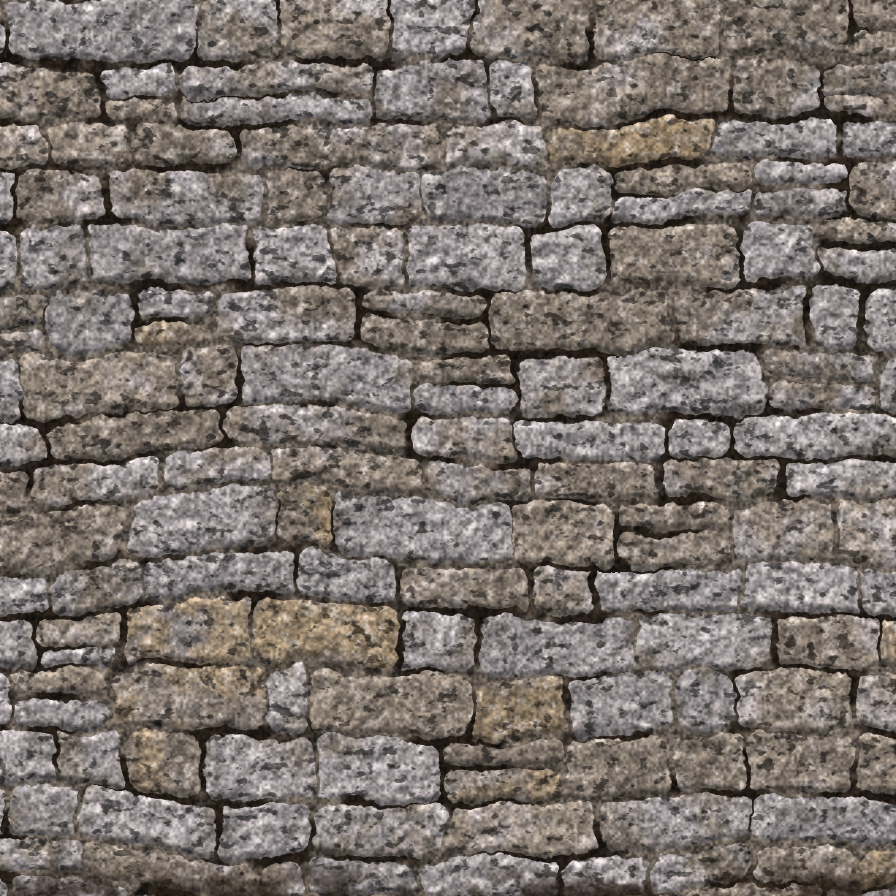
Give the GLSL for this texture, as a Shadertoy shader.

```glsl
// Weathered dry-stone wall: uneven courses of rough grey and brown blocks.
// Jittered joints divide rows into stones, a warped box distance shapes them,
// and layered noise adds gritty grain, pits, lichen and dark crevices.

const vec3 CREVICE = vec3(0.10, 0.075, 0.055);
const vec3 MORTAR  = vec3(0.41, 0.375, 0.34);
const vec3 GREY    = vec3(0.575, 0.55, 0.555);
const vec3 BROWN   = vec3(0.525, 0.48, 0.435);
const vec3 OCHRE   = vec3(0.53, 0.45, 0.34);
const vec3 RUST    = vec3(0.56, 0.42, 0.36);
const vec3 LICHEN  = vec3(0.73, 0.70, 0.68);

struct Stone {
    float dist;   // signed distance to the outline, negative inside
    float height; // distance above the lower edge
    float depth;  // distance below the upper edge
    vec2 id;
};

float hash(vec2 p) {
    vec3 q = fract(p.xyx * 0.1031);
    q += dot(q, q.yzx + 33.33);
    return fract((q.x + q.y) * q.z);
}

float noise(vec2 p) {
    vec2 i = floor(p), f = fract(p);
    f = f * f * (3.0 - 2.0 * f);
    float low = mix(hash(i), hash(i + vec2(1, 0)), f.x);
    float high = mix(hash(i + vec2(0, 1)), hash(i + vec2(1, 1)), f.x);
    return mix(low, high, f.y);
}

float fbm(vec2 p) {
    float sum = 0.0, amp = 0.533;
    for (int i = 0; i < 4; i++) {
        sum += amp * noise(p);
        p = mat2(1.6, 1.2, -1.2, 1.6) * p + 7.3;
        amp *= 0.5;
    }
    return sum;
}

// Position of the joint with index i along a jittered line
float joint(float i, float seed, float jitter) {
    return i + jitter * (hash(vec2(i, seed)) - 0.5);
}

float cellAt(float x, float seed, float jitter) {
    float i = floor(x);
    if (x < joint(i, seed, jitter)) return i - 1.0;
    if (x >= joint(i + 1.0, seed, jitter)) return i + 1.0;
    return i;
}

float roundBox(vec2 p, vec2 halfSize, float radius) {
    vec2 q = abs(p) - halfSize + radius;
    return length(max(q, 0.0)) + min(max(q.x, q.y), 0.0) - radius;
}

Stone stoneAt(vec2 p, float rows) {
    float row = cellAt(p.y * rows, 3.0, 0.6);
    float cols = mix(6.6, 9.5, hash(vec2(row, 11.0)));
    float shift = 20.0 + 9.0 * hash(vec2(row, 17.0));
    float seed = row + 40.0;
    float col = cellAt(p.x * cols + shift, seed, 0.75);
    vec2 lo = vec2((joint(col, seed, 0.75) - shift) / cols, joint(row, 3.0, 0.6) / rows);
    vec2 hi = vec2((joint(col + 1.0, seed, 0.75) - shift) / cols, joint(row + 1.0, 3.0, 0.6) / rows);
    vec2 id = vec2(col, row + 60.0);

    // A few tall blocks are replaced by two thin ones
    if (hash(id + 5.0) < 0.22 && hi.y - lo.y > 0.062) {
        float cut = mix(lo.y, hi.y, mix(0.38, 0.62, hash(id + 8.0)));
        if (p.y > cut) { lo.y = cut; id += 131.0; }
        else hi.y = cut;
    }
    lo += 0.001 + 0.0038 * vec2(hash(id + 21.0), hash(id + 22.0));
    hi -= 0.001 + 0.0038 * vec2(hash(id + 23.0), hash(id + 24.0));
    vec2 halfSize = 0.5 * (hi - lo);
    float radius = min(mix(0.004, 0.015, hash(id + 25.0)), min(halfSize.x, halfSize.y));
    vec2 local = p - 0.5 * (lo + hi);
    local.y += local.x * 0.1 * (hash(id + 26.0) - 0.5);
    return Stone(roundBox(local, halfSize, radius), p.y - lo.y, hi.y - p.y, id);
}

vec3 stoneColor(vec2 p, vec2 id) {
    float patches = fbm(p * 24.0 + id);
    float kind = hash(id + 31.0);
    vec3 color = mix(BROWN, GREY, smoothstep(0.2, 0.7, hash(id + 32.0) + 1.4 * (patches - 0.5)));
    color = mix(color, OCHRE, 0.7 * step(0.92, kind) * smoothstep(0.3, 0.6, patches));
    color = mix(color, RUST, 0.7 * step(kind, 0.015) * smoothstep(0.35, 0.6, patches));
    return color * mix(0.94, 1.06, hash(id + 33.0)) * (1.0 + 0.45 * (patches - 0.5));
}

void mainImage(out vec4 fragColor, in vec2 fragCoord) {
    vec2 p = fragCoord / iResolution.y;
    float pixel = 1.0 / iResolution.y;

    // Wandering courses and chipped outlines
    vec2 q = p + vec2(0.0, 0.04 * (noise(p * vec2(3.5, 2.5)) - 0.5));
    q += 0.013 * (vec2(noise(p * 23.0), noise(p * 23.0 + 50.0)) - 0.5);
    q += 0.011 * (vec2(fbm(p * 80.0), fbm(p * 80.0 + 90.0)) - 0.5);
    Stone stone = stoneAt(q, 16.0);

    // Surface detail, lit from above
    float relief = fbm(p * 85.0) - fbm(p * 85.0 + vec2(-0.25, 0.5));
    float grain = 0.65 * noise(p * 330.0) + 0.35 * noise(p * 190.0 + 9.0) - 0.5;
    float pits = smoothstep(0.6, 0.74, fbm(p * vec2(85.0, 125.0) + 30.0));
    float lichen = smoothstep(0.54, 0.72, fbm(p * 110.0 + 60.0));

    vec3 face = stoneColor(p, stone.id);
    face = mix(face, LICHEN, 0.5 * lichen);
    face *= 1.0 + 0.8 * relief + 0.72 * grain;
    face *= 1.0 - 0.5 * pits;

    // Shaded lower edge and a thin bright upper edge
    face *= 1.0 - 0.35 * smoothstep(0.007, 0.0, stone.height - 0.003);
    face *= 1.0 + 0.14 * smoothstep(0.01, 0.004, stone.depth);

    // Joints alternate between open shadow and crumbly mortar
    float filled = smoothstep(0.42, 0.6, fbm(p * 17.0 + 15.0));
    vec3 gap = mix(CREVICE, MORTAR, 0.1 + 0.85 * filled) * (1.0 + 1.1 * grain + relief);
    float blend = max(0.7 * pixel, 0.0009);
    vec3 color = mix(face, gap, smoothstep(-blend, blend, stone.dist));

    // Soil and shade along the foot of the wall
    float soil = smoothstep(0.05, 0.0, p.y) * smoothstep(0.4, 0.6, fbm(p * 32.0));
    color = mix(color, CREVICE * (1.5 + grain), 0.7 * soil);
    fragColor = vec4(clamp(color, 0.0, 1.0), 1.0);
}
```
